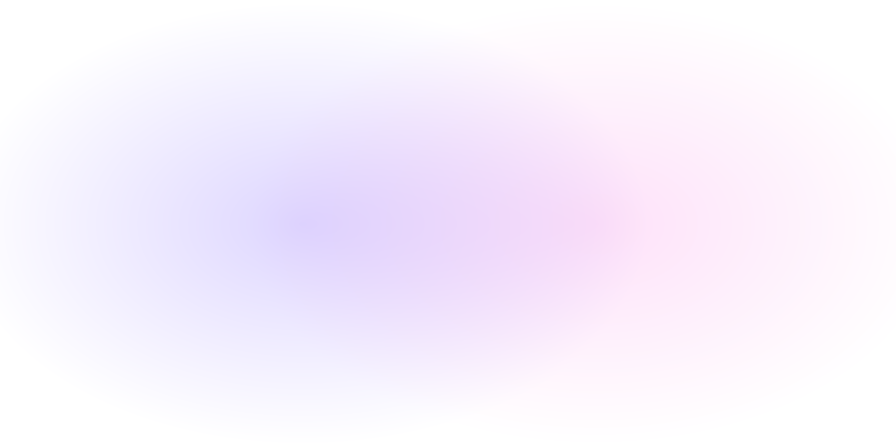
Give the GLSL for this background, as a WebGL 2 fragment shader.

```glsl
#version 300 es
precision highp float;

// Soft pastel background: two wide elliptical glows, violet on the left
// and pink on the right, fade linearly to white and overlap in the middle.
// Each glow is a normalized ellipse distance that tints the white canvas.

uniform vec2 u_resolution;
out vec4 fragColor;

// Strength of an elliptical glow: 1 at its center, 0 at its rim.
float glow(vec2 uv, vec2 center, vec2 radius) {
    return clamp(1.0 - length((uv - center) / radius), 0.0, 1.0);
}

void main() {
    vec2 uv = gl_FragCoord.xy / u_resolution;
    vec2 radius = vec2(0.385, 0.495);

    vec3 violet = vec3(0.868, 0.838, 1.0);
    vec3 pink = vec3(0.994, 0.880, 0.975);

    // Multiply both tints over white so the overlap deepens to lilac.
    vec3 color = vec3(1.0);
    color *= mix(vec3(1.0), violet, glow(uv, vec2(0.338, 0.5), radius));
    color *= mix(vec3(1.0), pink, glow(uv, vec2(0.665, 0.5), radius));

    fragColor = vec4(color, 1.0);
}
```
